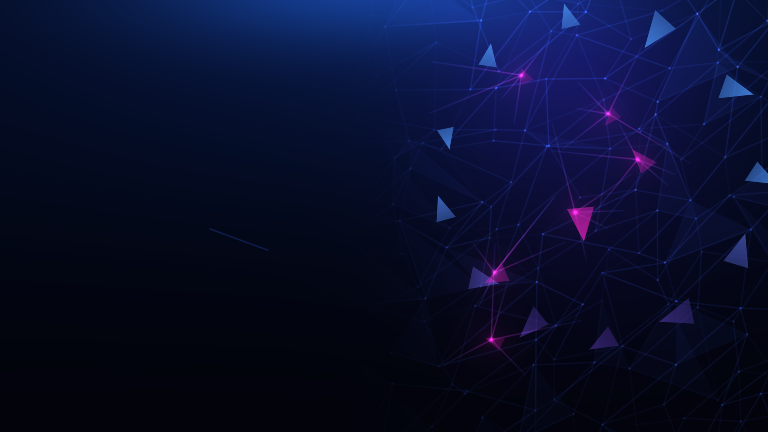
Reproduce this background procedurally as a Shadertoy shader.

```glsl
const vec3 FLOOR_NAVY = vec3(0.006, 0.012, 0.042);
const vec3 UPPER_NAVY = vec3(0.014, 0.042, 0.125);
const vec3 TOP_LIGHT = vec3(0.055, 0.165, 0.34);
const vec3 WIDE_LIGHT = vec3(0.014, 0.045, 0.130);
const vec3 VIOLET_HAZE = vec3(0.055, 0.022, 0.170);
const vec3 LINE_BLUE = vec3(0.16, 0.28, 0.72);
const vec3 SHARD_BLUE = vec3(0.27, 0.53, 0.90);
const vec3 SHARD_VIOLET = vec3(0.32, 0.18, 0.62);
const vec3 MAGENTA = vec3(0.82, 0.12, 0.68);
const vec2 RING_CENTER = vec2(1.366, 0.549);
const float RING_RADIUS = 0.37;
const float LINE_WIDTH = 0.0008;
const float CELL_SIZE = 0.125;
const int RING_SHARDS = 12;
const int HUBS = 6;
const int RAYS = 5;
const float TAU = 6.28318;

vec2 hash2(vec2 p) {
    vec3 q = fract(p.xyx * vec3(0.1031, 0.1030, 0.0973));
    q += dot(q, q.yzx + 33.33);
    return fract((q.xx + q.yz) * q.zy);
}

vec2 direction(float angle) {
    return vec2(cos(angle), sin(angle));
}

float gaussian(vec2 p, vec2 center, vec2 radius) {
    vec2 d = (p - center) / radius;
    return exp(-dot(d, d));
}

// Returns distance to the segment and position along it.
vec2 segment(vec2 p, vec2 a, vec2 b) {
    vec2 ab = b - a;
    float t = clamp(dot(p - a, ab) / dot(ab, ab), 0.0, 1.0);
    return vec2(length(p - a - ab * t), t);
}

float stroke(float d, float pixel) {
    return (1.0 - smoothstep(0.0, LINE_WIDTH + pixel, d));
}

float cross2(vec2 a, vec2 b) {
    return a.x * b.y - a.y * b.x;
}

float triangle(vec2 p, vec2 a, vec2 b, vec2 c, float pixel) {
    float side = sign(cross2(b - a, c - a));
    float inside = min(side * cross2(b - a, p - a) / length(b - a),
                   min(side * cross2(c - b, p - b) / length(c - b),
                       side * cross2(a - c, p - c) / length(a - c)));
    return smoothstep(-0.5 * pixel, 0.5 * pixel, inside);
}

// Irregular triangle around a center, shaded from one side to the other.
float shard(vec2 p, vec2 center, float size, float seed, float pixel) {
    vec2 h = hash2(vec2(seed, 7.0));
    float turn = h.x * TAU;
    vec2 a = center + direction(turn) * size * 1.25;
    vec2 b = center + direction(turn + 1.9 + 0.5 * h.y) * size * 0.8;
    vec2 c = center + direction(turn + 4.1) * size * (0.6 + 0.5 * h.y);
    float shade = 0.8 + 0.25 * dot(p - center, direction(turn)) / size;
    return triangle(p, a, b, c, pixel) * shade;
}

vec2 gridNode(vec2 cell, float seed) {
    return (cell + 0.05 + 0.9 * hash2(cell + seed)) * CELL_SIZE;
}

// Jittered lattice of nodes, thin links and faint facets.
float network(vec2 p, float seed, float pixel) {
    vec2 home = floor(p / CELL_SIZE);
    float light = 0.0;
    for (int j = -2; j <= 1; j++)
    for (int i = -2; i <= 1; i++) {
        vec2 cell = home + vec2(i, j);
        vec2 a = gridNode(cell, seed);
        vec2 right = gridNode(cell + vec2(1, 0), seed);
        vec2 upper = gridNode(cell + vec2(0, 1), seed);
        vec2 diagonal = gridNode(cell + vec2(1, 1), seed);
        vec2 pick = hash2(cell + seed + 51.0);
        vec2 pick2 = hash2(cell + seed + 83.0);
        light += 0.28 * pick.x * stroke(segment(p, a, right).x, pixel);
        light += 0.28 * pick.y * stroke(segment(p, a, upper).x, pixel);
        light += 0.24 * step(0.4, pick2.x) * stroke(segment(p, a, diagonal).x, pixel);
        light += 0.45 * pick2.y * stroke(length(p - a) - 0.0012, pixel);
        light += 0.10 * step(0.84, pick2.y) * triangle(p, a, right, upper, pixel);
    }
    return light;
}

void mainImage(out vec4 fragColor, in vec2 fragCoord) {
    float pixel = 1.0 / iResolution.y;
    vec2 p = fragCoord * pixel;

    // Night gradient, overhead light and violet haze
    vec3 color = mix(FLOOR_NAVY, UPPER_NAVY, smoothstep(0.0, 1.0, p.y));
    color += TOP_LIGHT * gaussian(p, vec2(0.85, 1.04), vec2(0.52, 0.14));
    color += WIDE_LIGHT * gaussian(p, vec2(0.90, 1.02), vec2(0.80, 0.42));
    color += VIOLET_HAZE * gaussian(p, vec2(1.32, 0.84), vec2(0.30, 0.24));
    color += 0.35 * VIOLET_HAZE * gaussian(p, vec2(1.36, 0.48), vec2(0.36, 0.30));

    // Web of links, thinning toward the left
    float density = smoothstep(0.78, 1.20, p.x) * mix(0.5, 1.0, p.y);
    color += LINE_BLUE * density * (network(p, 3.0, pixel) + 0.7 * network(p + 0.06, 37.0, pixel));
    vec2 stray = segment(p, vec2(0.486, 0.470), vec2(0.620, 0.421));
    color += 0.3 * LINE_BLUE * stroke(stray.x, pixel);

    // Ring of glassy shards
    for (int i = 0; i < RING_SHARDS; i++) {
        float angle = radians(187.0 - 30.0 * float(i));
        float radius = RING_RADIUS + 0.046 * cos(angle - 1.05);
        vec2 center = RING_CENTER + radius * direction(angle);
        vec2 h = hash2(vec2(i, 19.0));
        float height = smoothstep(0.15, 0.65, center.y);
        float cover = shard(p, center, 0.026 + 0.022 * h.x, float(i), pixel);
        color = mix(color, mix(SHARD_VIOLET, SHARD_BLUE, height), cover * mix(0.5, 0.8, height));
    }

    // Winding chain of magenta hubs with rays and shards
    for (int i = 0; i < HUBS; i++) {
        float n = float(i);
        vec2 hub = vec2(1.296 + 0.185 * sin(1.15 * n - 0.5), 0.826 - 0.081 * n - 0.0083 * n * n);
        float accent = exp(-(n - 3.0) * (n - 3.0));
        for (int k = 0; k < RAYS; k++) {
            vec2 h = hash2(vec2(n + 5.0, k));
            vec2 ray = segment(p, hub, hub + direction(TAU * h.x) * (0.07 + 0.16 * h.y));
            color += 0.35 * mix(MAGENTA, LINE_BLUE, ray.y) * (1.0 - 0.7 * ray.y) * stroke(ray.x, pixel);
        }
        float cover = shard(p, hub + vec2(0.012, -0.008), 0.022 + 0.026 * accent, n + 40.0, pixel);
        color = mix(color, MAGENTA, cover * (0.25 + 0.5 * accent));
        float d = length(p - hub);
        color += MAGENTA * (0.7 * exp(-d * d / 0.00003) + 0.13 * exp(-d / 0.03));
    }

    fragColor = vec4(clamp(color, 0.0, 1.0), 1.0);
}
```
